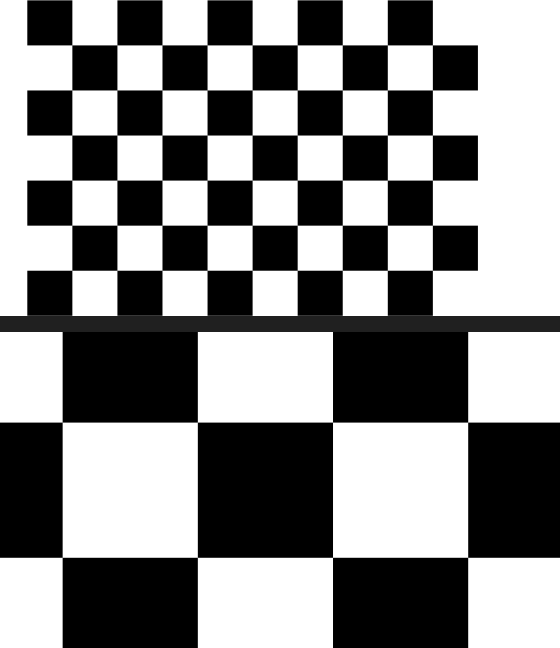
Top: the whole. Bottom: its middle third, enlarged.
Write a Shadertoy shader that draws this pattern.

```glsl
// A black and white checkerboard, ten squares by seven, on a white ground.
// Each axis is a signed triangle wave; the product of the two gives the
// alternating squares, and a box mask trims them to the board.

// Signed square wave with edges one pixel wide: +1 in even cells, -1 in odd.
vec2 alternate(vec2 cell, float pixel) {
    vec2 edgeDistance = abs(mod(cell - 0.5, 2.0) - 1.0) - 0.5;
    return clamp(2.0 * edgeDistance / pixel, -1.0, 1.0);
}

// Coverage of the rectangle from the origin to size.
float boardMask(vec2 cell, vec2 size, float pixel) {
    vec2 inside = 0.5 * size - abs(cell - 0.5 * size);
    vec2 cover = clamp(inside / pixel + 0.5, 0.0, 1.0);
    return cover.x * cover.y;
}

void mainImage(out vec4 fragColor, in vec2 fragCoord) {
    // Cell coordinates, counted from the lower left corner of the board
    float cellSize = 0.1426;
    vec2 uv = fragCoord / iResolution.y;
    vec2 cell = (uv - vec2(0.0864, 0.0007)) / cellSize;
    float pixel = 1.0 / (iResolution.y * cellSize);

    // Holding the border cells constant keeps the outer edge clean
    vec2 boardSize = vec2(10.0, 7.0);
    vec2 wave = alternate(clamp(cell, vec2(0.5), boardSize - 0.5), pixel);
    float checker = 0.5 + 0.5 * wave.x * wave.y;

    // Black ink on white
    float ink = checker * boardMask(cell, boardSize, pixel);
    fragColor = vec4(vec3(1.0 - ink), 1.0);
}
```
